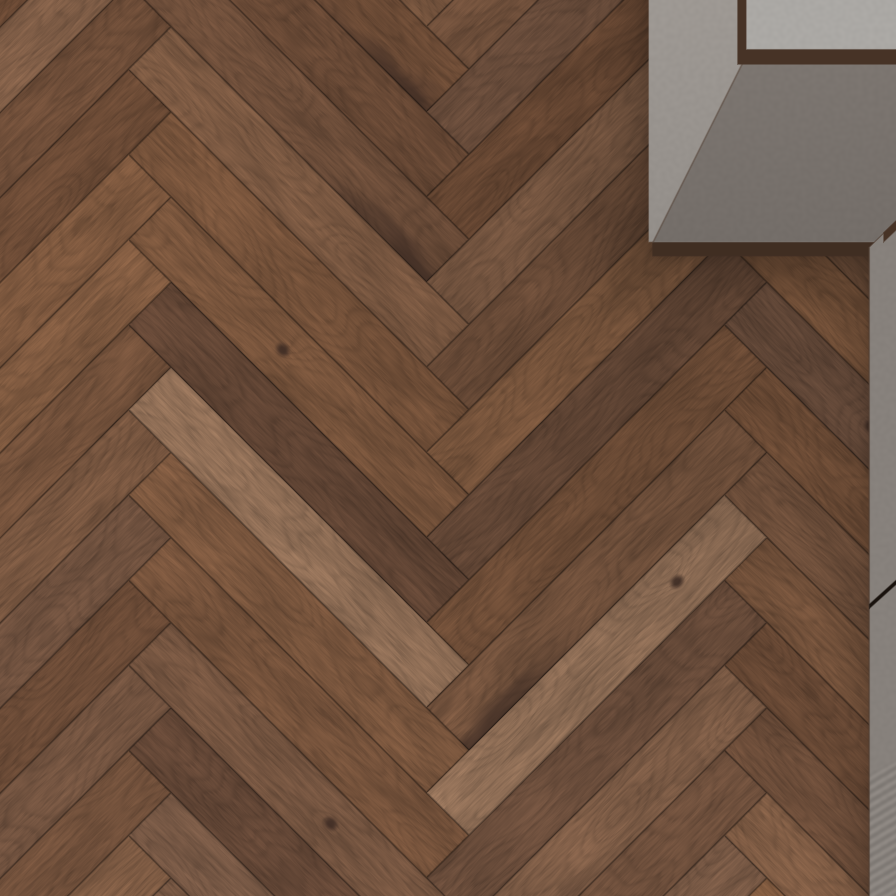
Give the GLSL for this texture, as a three.js fragment shader.

```glsl
// Herringbone oak floor seen from above, with pale cabinets at the upper right.
// Planks come from an integer lattice turned 45 degrees; each plank id seeds its
// tone and noise grain. The cabinets are layered distance functions.
varying vec2 vUv;

const float STEP = 0.0475;                  // half the vertical plank spacing
const float RATIO = 7.0;                    // plank length over plank width
const vec2 ORIGIN = vec2(0.5234, 0.2578);   // one corner of the lattice
const float SEAM = 0.0008;                  // half width of the joints
const float GRAIN = 0.13;
const float RINGS = 0.07;
const float KNOT_CHANCE = 0.12;
const float HEART_CHANCE = 0.16;
const vec3 WALNUT = vec3(0.365, 0.258, 0.195);
const vec3 OAK = vec3(0.515, 0.378, 0.280);
const vec3 PALE_OAK = vec3(0.565, 0.435, 0.335);
const vec3 HEART = vec3(0.24, 0.17, 0.14);
const vec3 TRIM = vec3(0.28, 0.20, 0.15);
const vec3 SIDE = vec3(0.60, 0.58, 0.56);
const vec3 FRONT = vec3(0.47, 0.445, 0.425);
const vec3 WORKTOP = vec3(0.67, 0.66, 0.645);

float hash(vec2 p) {
  vec3 q = fract(vec3(p.xyx) * 0.1031);
  q += dot(q, q.yzx + 33.33);
  return fract((q.x + q.y) * q.z);
}

float corner(vec2 cell, vec2 offset) {
  float angle = 6.2832 * hash(cell);
  return dot(vec2(cos(angle), sin(angle)), offset);
}

// Gradient noise, roughly -0.7 to 0.7
float noise(vec2 p) {
  vec2 i = floor(p), f = p - i, e = vec2(0.0, 1.0);
  vec2 s = f * f * f * (f * (f * 6.0 - 15.0) + 10.0);
  return mix(mix(corner(i, f), corner(i + e.yx, f - e.yx), s.x),
             mix(corner(i + e.xy, f - e.xy), corner(i + 1.0, f - 1.0), s.x), s.y);
}

float box(vec2 p, vec2 lo, vec2 hi) {
  vec2 d = max(lo - p, p - hi);
  return max(d.x, d.y);
}

float cover(float d, float px) { return 1.0 - smoothstep(-px, px, d); }

// Returns (along, across, column, order) of the plank under p
vec4 plank(vec2 p) {
  vec2 q = (p - ORIGIN) / (2.0 * STEP);
  vec2 g = vec2(q.x + q.y, q.y - q.x), cell = floor(g);
  float column = floor((cell.x - cell.y) / RATIO);
  if (mod(column, 2.0) < 0.5)
    return vec4(g.x - cell.y - RATIO * column, g.y - cell.y,
                column, cell.y + RATIO * column * 0.5);
  return vec4(g.y - cell.x + RATIO * (column + 1.0) - 1.0, g.x - cell.x,
              column, cell.x - RATIO * (column + 1.0) * 0.5);
}

vec3 woodFloor(vec2 p, float px) {
  vec4 k = plank(p);
  vec2 id = k.zw, at = k.xy, seed = 40.0 * vec2(hash(id + 3.1), hash(id + 8.7));

  // Plank tone, with a pale run stepping down across the two middle columns
  float pale = step(abs(id.x + id.y + 2.0), 0.1) * step(abs(id.x + 0.5), 0.6);
  vec3 wood = mix(WALNUT, OAK, 0.1 + 0.8 * hash(id + 21.0));
  wood = mix(wood, PALE_OAK, pale);
  wood *= mix(vec3(0.98, 1.0, 1.05), vec3(1.04, 1.0, 0.94), hash(id + 5.3));

  // Knot bends the figure around itself
  vec2 knotAt = vec2(1.0 + 5.0 * hash(id + 1.7), 0.3 + 0.4 * hash(id + 2.9));
  float knotDist = length((at - knotAt) * vec2(0.8, 1.0));
  float knot = step(hash(id + 13.0), KNOT_CHANCE);

  // Long fibres, pores and arched growth rings
  float fibre = noise(at * vec2(1.3, 18.0) + seed) + 0.6 * noise(at * vec2(5.0, 42.0) + seed);
  float figure = noise(at * vec2(0.55, 1.7) + seed) + 0.5 * knot * exp(-5.0 * knotDist);
  float rings = pow(0.5 + 0.5 * sin(figure * 34.0 + fibre * 1.2), 3.0);
  float blotch = noise(at * vec2(0.7, 2.2) + seed + 17.0);
  wood *= 1.0 + GRAIN * fibre + 0.14 * blotch - RINGS * (rings - 0.3);

  // Dark heartwood streak at one plank edge, and the knot core
  float streak = smoothstep(0.45, 0.0, at.y + 0.3 * noise(at * vec2(1.2, 4.0) + seed))
               * smoothstep(3.5, 0.3, at.x) * step(hash(id + 31.0), HEART_CHANCE);
  wood = mix(wood, HEART, 0.7 * streak);
  wood = mix(wood, HEART, 0.85 * knot * smoothstep(0.14, 0.03, knotDist));

  // Joints
  vec2 edge = min(at, vec2(RATIO, 1.0) - at);
  float joint = min(edge.x, edge.y) * STEP * 1.4142;
  return wood * (1.0 - 0.38 * cover(joint - SEAM, px) - 0.06 * exp(-joint / 0.002));
}

void main() {
  float px = max(fwidth(vUv.x), 0.0004);
  vec2 p = vec2(vUv.x, 1.0 - vUv.y);        // measured from the top left
  vec3 color = woodFloor(vUv, px);

  // Soft room light and shadows at the cabinet feet
  vec2 dim = (p - vec2(0.72, 0.42)) * 2.2;
  float foot = max(box(p, vec2(0.727, -1.0), vec2(0.98, 0.286)), 0.0);
  color *= 1.03 - 0.14 * exp(-dot(dim, dim));
  color *= 1.0 - 0.28 * exp(-foot / 0.035);
  color *= 1.0 - 0.18 * exp(-max(0.97 - p.x, 0.0) / 0.02) * smoothstep(0.25, 0.3, p.y);

  // Upper cabinet: plinth, side, slanted front, trim and worktop
  float slant = dot(p - vec2(0.828, 0.072), vec2(0.894, 0.447));
  float body = box(p, vec2(0.724, -1.0), vec2(2.0, 0.270));
  float grit = 1.0 + 0.025 * noise(p * 160.0);
  color = mix(color, TRIM * 0.9, cover(box(p, vec2(0.728, 0.2), vec2(0.979, 0.286)), px));
  color = mix(color, SIDE * grit * (1.03 - 0.25 * p.y), cover(body, px));
  vec3 front = FRONT * grit * (1.06 - 0.35 * p.y);
  color = mix(color, front, cover(max(body, -slant), px));
  color = mix(color, TRIM, 0.5 * cover(max(body, abs(slant) - 0.0008), px));
  color = mix(color, TRIM, cover(box(p, vec2(0.823, -1.0), vec2(2.0, 0.072)), px));
  color = mix(color, WORKTOP * grit, cover(box(p, vec2(0.833, -1.0), vec2(2.0, 0.055)), px));

  // Right cabinet: fluted foot, drawer gap and handle
  float rise = p.x - 0.97;
  float panel = max(-rise, 0.276 - 0.97 * rise - p.y);
  float flutes = smoothstep(0.86, 0.87, p.y + 0.5 * rise) * sin((p.x * 0.6 + p.y) * 620.0);
  vec3 door = mix(FRONT, SIDE, 0.45) * grit * (1.0 + 0.06 * flutes);
  color = mix(color, door, cover(panel, px));
  color = mix(color, TRIM, 0.6 * cover(abs(panel) - 0.0008, px));
  float gap = abs(p.y - 0.677 + 0.9 * rise) * 0.743 - 0.002;
  color = mix(color, TRIM * 0.35, cover(max(gap, -rise), px));
  float handle = max(abs(p.y - 0.266 + 0.95 * (p.x - 0.985)) * 0.725 - 0.004, 0.986 - p.x);
  color = mix(color, TRIM, cover(handle, px));

  gl_FragColor = vec4(color, 1.0);
}
```
